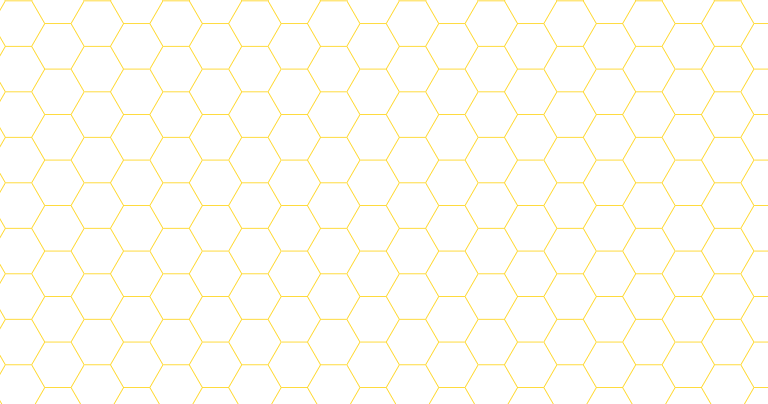
Reproduce this pattern procedurally as a WebGL 1 fragment shader.

```glsl
precision highp float;

uniform vec2 u_resolution;

// Lengths are fractions of the canvas width.
const float HEX_SIDE = 0.0342;
const float LINE_WIDTH = 0.00112;
const float JOINT_RADIUS = 0.0007;
const vec2 FIRST_EDGE = vec2(0.0241, 0.0011);  // middle of a flat edge, from top left
const vec3 PAPER = vec3(1.0);
const vec3 LINE_COLOR = vec3(1.0, 0.835, 0.12);

const float SQRT3 = 1.7320508;
const vec2 CELL = HEX_SIDE * vec2(3.0, SQRT3);

// Offset from the centre of the nearest flat-topped hexagon.
vec2 hexLocal(vec2 p) {
  vec2 even = mod(p + 0.5 * CELL, CELL) - 0.5 * CELL;
  vec2 odd = mod(p, CELL) - 0.5 * CELL;
  return dot(even, even) < dot(odd, odd) ? even : odd;
}

// Distance to the hexagon outline, q folded into the first quadrant.
float edgeDistance(vec2 q) {
  float apothem = 0.5 * CELL.y;
  return apothem - max(q.y, dot(q, vec2(0.5 * SQRT3, 0.5)));
}

// Distance to the nearest corner, q folded into the first quadrant.
float cornerDistance(vec2 q) {
  return min(distance(q, vec2(HEX_SIDE, 0.0)),
             distance(q, vec2(0.5 * HEX_SIDE, 0.5 * CELL.y)));
}

// Share of a pixel-wide span covered by a line at distance d.
float lineCoverage(float d, float width, float pixel) {
  float upper = min(d + 0.5 * pixel, 0.5 * width);
  float lower = max(d - 0.5 * pixel, -0.5 * width);
  return clamp((upper - lower) / pixel, 0.0, 1.0);
}

void main() {
  float pixel = 1.0 / u_resolution.x;
  vec2 p = vec2(gl_FragCoord.x, u_resolution.y - gl_FragCoord.y) * pixel;
  vec2 q = abs(hexLocal(p - FIRST_EDGE - vec2(0.0, 0.5 * CELL.y)));

  // Thin outline with slightly stronger joints
  float line = lineCoverage(edgeDistance(q), LINE_WIDTH, pixel);
  float joint = clamp(0.5 + (JOINT_RADIUS - cornerDistance(q)) / pixel, 0.0, 1.0);

  gl_FragColor = vec4(mix(PAPER, LINE_COLOR, max(line, joint)), 1.0);
}
```
